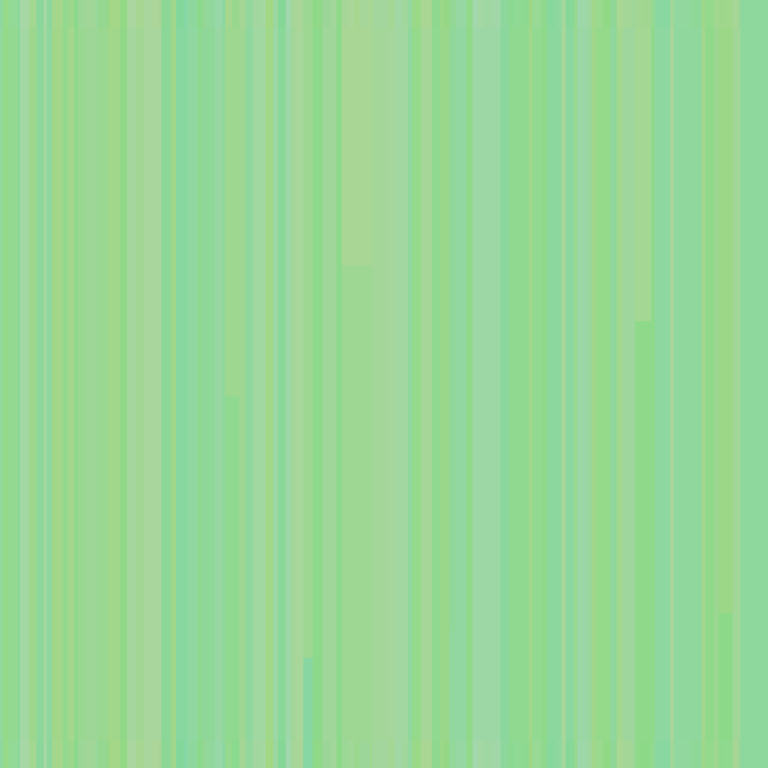
Reproduce this pattern procedurally as a Shadertoy shader.

```glsl
#define STRIPE_CELLS 120.0   // finest stripes across the canvas
#define MERGE_CHANCE 0.30    // chance that a cell joins its left neighbour
#define BREAK_CHANCE 0.07    // share of stripes that change colour midway
#define TINT_SPREAD 0.045    // red and blue variation inside a palette entry
#define BAND_HEIGHT 0.036    // bands along the top and bottom
#define BAND_TINT 0.05       // extra variation inside those bands
#define PLAIN_START 0.964    // left side of the plain strip

const vec3 SEA   = vec3(0.555, 0.842, 0.615);
const vec3 SAGE  = vec3(0.640, 0.840, 0.600);
const vec3 LIME  = vec3(0.620, 0.842, 0.555);
const vec3 MIST  = vec3(0.620, 0.842, 0.640);
const vec3 GRASS = vec3(0.565, 0.852, 0.555);

// Integer hash of a cell and a channel, from 0 to 1
float hash(float cell, int channel) {
    uint h = uint(int(cell) + 64) * 747796405u + uint(channel) * 2891336453u;
    h = (h ^ (h >> 16)) * 2246822519u;
    h = (h ^ (h >> 13)) * 3266489917u;
    h ^= h >> 16;
    return float(h >> 8) / 16777216.0;
}

// Palette entry chosen by area share, with a small tint
vec3 paletteColour(float cell, int channel) {
    float pick = hash(cell, channel);
    vec3 base = pick < 0.28 ? SEA
              : pick < 0.51 ? SAGE
              : pick < 0.69 ? LIME
              : pick < 0.85 ? MIST : GRASS;
    vec2 tint = vec2(hash(cell, channel + 1), hash(cell, channel + 2)) - 0.5;
    return base + TINT_SPREAD * vec3(tint.x, 0.0, tint.y);
}

// Leftmost cell of the stripe that holds this cell
float stripeOf(float cell) {
    for (int i = 0; i < 5; i++) {
        if (hash(cell, 1) > MERGE_CHANCE) break;
        cell -= 1.0;
    }
    return cell;
}

vec3 stripeColour(float cell, float y, float pixel) {
    float stripe = stripeOf(cell);
    vec3 colour = paletteColour(stripe, 10);

    // A few stripes switch colour at a random height
    if (hash(stripe, 3) < BREAK_CHANCE) {
        float breakY = mix(0.1, 0.9, hash(stripe, 4));
        float above = clamp((y - breakY) / pixel + 0.5, 0.0, 1.0);
        colour = mix(colour, paletteColour(stripe, 20), above);
    }

    // Stronger tints close to the top and bottom
    float border = min(y, 1.0 - y);
    float band = clamp((BAND_HEIGHT - border) / pixel + 0.5, 0.0, 1.0);
    vec2 tint = vec2(hash(cell, 30), hash(cell, 31)) - 0.5;
    return colour + band * BAND_TINT * vec3(tint.x, 0.0, tint.y);
}

void mainImage(out vec4 fragColor, in vec2 fragCoord) {
    vec2 uv = fragCoord / iResolution.xy;
    vec2 pixel = 1.0 / iResolution.xy;

    // Each cell holds one jittered edge between two stripes
    float x = uv.x * STRIPE_CELLS;
    float cell = floor(x);
    float edge = cell + mix(0.12, 0.88, hash(cell, 2));
    float side = clamp((x - edge) / (pixel.x * STRIPE_CELLS) + 0.5, 0.0, 1.0);
    vec3 colour = mix(stripeColour(cell - 1.0, uv.y, pixel.y),
                      stripeColour(cell, uv.y, pixel.y), side);

    // Plain strip at the right
    float plain = clamp((uv.x - PLAIN_START) / pixel.x + 0.5, 0.0, 1.0);
    colour = mix(colour, SEA, plain);

    fragColor = vec4(colour, 1.0);
}
```
